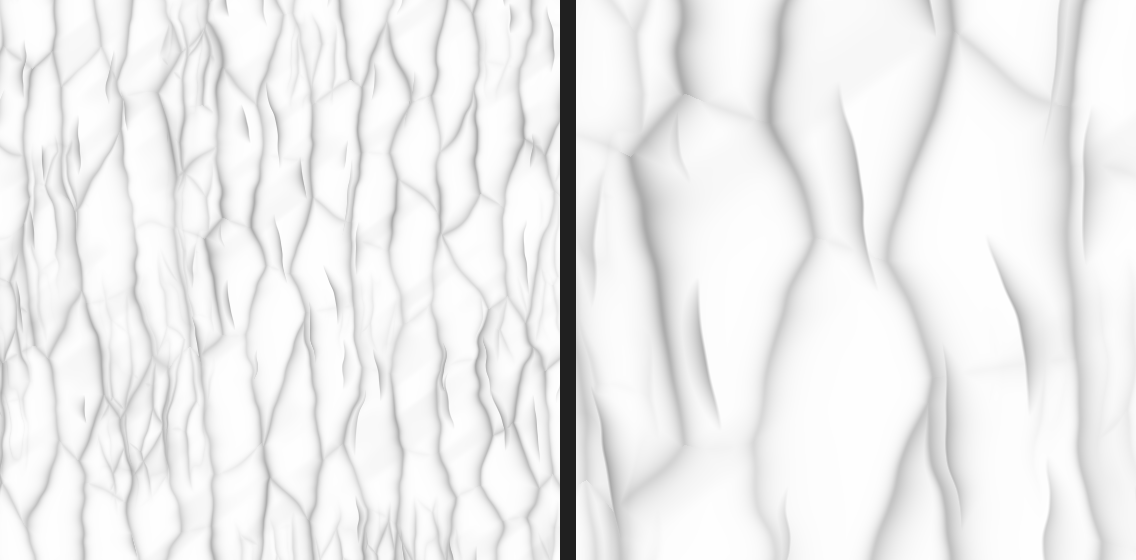
Left: the whole. Right: its middle third, enlarged.
A WebGL 1 fragment shader for this texture map:

```glsl
precision highp float;

uniform vec2 u_resolution;

const vec3 PLATE_COLOR = vec3(0.995);
const vec2 PLATE_SCALE = vec2(13.0, 4.6);   // bark plates across the canvas
const vec2 SLIVER_SCALE = vec2(27.0, 7.5);  // narrow plates in crumpled zones
const vec2 SLIT_SCALE = vec2(11.0, 7.0);    // grid of loose cracks
const float PLATE_SHADE = 0.33;
const float SLIVER_SHADE = 0.25;
const float SLIT_SHADE = 0.31;
const float FOLD_SHADE = 0.025;
const float WISP_SHADE = 0.05;
const float PLATE_WIDTH = 0.0056;
const float SLIVER_WIDTH = 0.0036;
const float SLIT_WIDTH = 0.0058;
const float CORE_WIDTH = 0.0010;            // rounds the bottom of a furrow

vec2 hash2(vec2 p) {
  vec3 q = fract(p.xyx * vec3(0.1031, 0.1030, 0.0973));
  q += dot(q, q.yzx + 33.33);
  return fract((q.xx + q.yz) * q.zy);
}

float noise(vec2 p) {
  vec2 i = floor(p), f = fract(p);
  f = f * f * f * (f * (f * 6.0 - 15.0) + 10.0);
  float low = mix(hash2(i).x, hash2(i + vec2(1.0, 0.0)).x, f.x);
  float high = mix(hash2(i + vec2(0.0, 1.0)).x, hash2(i + 1.0).x, f.x);
  return mix(low, high, f.y);
}

float signedNoise(vec2 p) {
  return noise(p) * 2.0 - 1.0;
}

// Staggered columns give the plates pointed ends.
vec2 site(vec2 cell) {
  float stagger = 0.5 * mod(cell.x, 2.0) - 0.25;
  return cell + vec2(0.08, 0.15 + stagger) + vec2(0.84, 0.7) * hash2(cell);
}

// Soft shade along the borders of stretched Voronoi cells.
float furrows(vec2 uv, vec2 scale, float width, float lean) {
  vec2 p = uv * scale;
  vec2 home = floor(p), center = p;
  float nearest = 100.0;
  for (int y = -1; y <= 1; y++) {
    for (int x = -1; x <= 1; x++) {
      vec2 cell = floor(p) + vec2(float(x), float(y));
      vec2 s = site(cell);
      float d = dot(s - p, s - p);
      if (d < nearest) {
        nearest = d;
        home = cell;
        center = s;
      }
    }
  }
  float shade = 0.0;
  for (int y = -2; y <= 2; y++) {
    for (int x = -2; x <= 2; x++) {
      if (x == 0 && y == 0) continue;
      vec2 other = site(home + vec2(float(x), float(y)));
      vec2 normal = normalize(other - center);
      vec2 slope = normal * scale;
      float steep = slope.x / length(slope);
      float d = max(dot(0.5 * (center + other) - p, normal), 0.0) / length(slope);
      d = sqrt(d * d + CORE_WIDTH * CORE_WIDTH) - CORE_WIDTH;
      float line = exp(-d / (width * (1.0 + lean * steep)));
      shade = max(shade, line * mix(0.12, 1.0, steep * steep));
    }
  }
  return shade;
}

// Short tapered cracks, soft on one flank and crisp on the other.
float slits(vec2 uv) {
  vec2 base = floor(uv * SLIT_SCALE);
  float crisp = max(0.0025, 1.5 / u_resolution.y);
  float shade = 0.0;
  for (int y = -1; y <= 1; y++) {
    for (int x = -1; x <= 1; x++) {
      vec2 cell = base + vec2(float(x), float(y));
      vec2 shape = hash2(cell + 71.0);
      vec2 kind = hash2(cell + 137.0);
      vec2 q = uv - (cell + hash2(cell + 19.0)) / SLIT_SCALE;
      float halfLength = mix(0.025, 0.075, shape.x);
      float taper = max(1.0 - q.y * q.y / (halfLength * halfLength), 0.0);
      float side = kind.x < 0.5 ? -1.0 : 1.0;
      float across = side * (q.x + (shape.y - 0.5) * 0.35 * q.y);
      float soft = exp(min(across, 0.0) / (SLIT_WIDTH * (0.3 + taper)));
      float cut = 1.0 - smoothstep(0.0, crisp, across);
      shade = max(shade, step(kind.y, 0.6) * taper * soft * cut * mix(0.5, 1.0, shape.y));
    }
  }
  return shade;
}

void main() {
  vec2 uv = gl_FragCoord.xy / u_resolution.y;

  // Wavering of all vertical lines, from broad to fine
  vec2 bark = uv + 3.0;
  bark.x += 0.018 * signedNoise(uv * vec2(4.0, 3.0) + 5.0);
  bark.x += 0.008 * signedNoise(uv * vec2(9.0, 13.0) + 23.0);
  bark.x += 0.0030 * signedNoise(uv * vec2(20.0, 38.0) + 41.0);
  bark.y += 0.030 * signedNoise(uv * vec2(12.0, 3.0) + 67.0);

  float crumple = smoothstep(0.58, 0.85, noise(uv * vec2(9.0, 4.5) + 11.0));
  float depth = mix(0.35, 1.0, noise(uv * vec2(13.0, 8.0) + 31.0));
  float lean = 0.65 * signedNoise(uv * vec2(8.0, 5.0) + 53.0);

  // Main furrows, slivers and cracks
  float shade = PLATE_SHADE * depth * furrows(bark, PLATE_SCALE, PLATE_WIDTH, lean);
  float sliver = furrows(bark + 7.0, SLIVER_SCALE, SLIVER_WIDTH, -lean);
  shade = max(shade, SLIVER_SHADE * crumple * depth * sliver);
  shade = max(shade, SLIT_SHADE * slits(bark));

  // Thin wisps in crumpled zones and faint slanting folds on the plates
  float wisp = 1.0 - abs(signedNoise(bark * vec2(46.0, 9.0)));
  shade += WISP_SHADE * crumple * pow(wisp, 4.0);
  vec2 slant = vec2(dot(uv, vec2(0.8, 0.6)), dot(uv, vec2(-0.6, 0.8)));
  float fold = noise(slant * vec2(9.0, 30.0) + 83.0);
  shade += FOLD_SHADE * smoothstep(0.5, 0.95, fold);

  gl_FragColor = vec4(PLATE_COLOR - min(shade, 0.42), 1.0);
}
```
